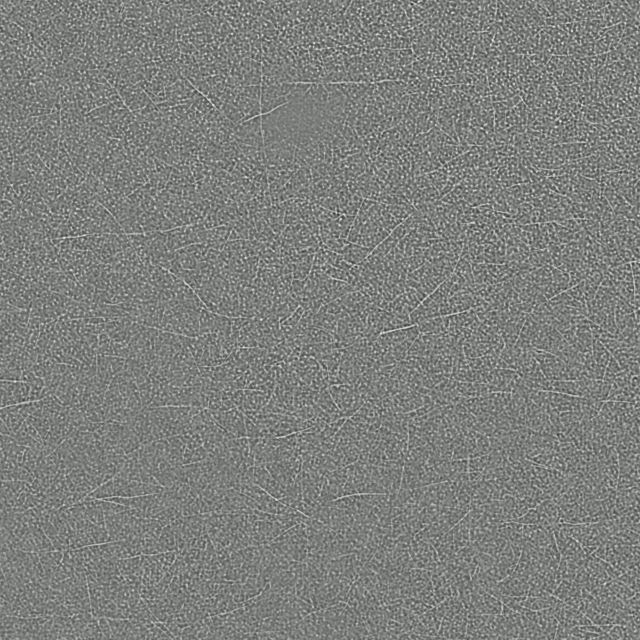
This texture map is drawn by a three.js fragment shader. Its source:

```glsl
varying vec2 vUv;

float hash(vec2 p) {
  return fract(sin(dot(p, vec2(127.1, 311.7))) * 43758.5453);
}

float noise(vec2 p) {
  vec2 i = floor(p), f = fract(p);
  f = f * f * (3.0 - 2.0 * f);
  return mix(mix(hash(i), hash(i + vec2(1.0, 0.0)), f.x),
             mix(hash(i + vec2(0.0, 1.0)), hash(i + 1.0), f.x), f.y);
}

mat2 turn(float a) {
  return mat2(cos(a), sin(a), -sin(a), cos(a));
}

// Short fibres across one direction, with the local average removed
float fibres(vec2 p, float angle) {
  vec2 q = turn(angle) * p * vec2(440.0, 240.0) + angle * 50.0;
  vec2 side = vec2(1.6, 0.0);
  return noise(q) - 0.5 * (noise(q + side) + noise(q - side));
}

// Bright core with a dark rim that balances it
float ridge(float d, float width) {
  float k = d * d / (width * width);
  return exp(-k) - 0.34 * exp(-k * 0.14);
}

// One tapered, slightly bent scratch per cell
float scratches(vec2 p, float cells, float seed, float spread, float bend) {
  vec2 q = p * cells;
  float sum = 0.0;
  for (int y = -1; y <= 1; y++) {
    for (int x = -1; x <= 1; x++) {
      vec2 c = floor(q) + vec2(float(x), float(y));
      vec2 key = c + seed;
      vec2 d = q - c - vec2(hash(key + 3.1), hash(key + 7.7));
      float angle = hash(key + 1.3) + noise(key * 0.2) - 1.0;
      d = turn(angle * spread) * d;
      float reach = mix(0.25, 1.0, hash(key + 5.9));
      float taper = 1.0 - smoothstep(0.4, 1.0, abs(d.x) / reach);
      float offset = d.y + (hash(key + 9.2) - 0.5) * bend * d.x * d.x;
      float strength = pow(hash(key), 2.2);
      sum += ridge(offset / cells, 0.0015) * taper * strength;
    }
  }
  return sum;
}

void main() {
  vec2 p = vUv;

  // Worn areas: rougher at the top and right, calm at the lower left
  float patches = noise(p * 5.0 + 2.7) * 0.5 + noise(p * 17.0) * 0.5;
  float wear = mix(0.8, 1.1, smoothstep(0.0, 1.1, p.x * 0.6 + p.y * 0.6));
  wear += (patches - 0.5) * 0.45;
  vec2 polish = (p - vec2(0.46, 0.82)) / vec2(0.085, 0.055);
  float calm = 1.0 - 0.7 * exp(-dot(polish, polish));

  // Fine grain, crossing in three directions, over faint mottling
  float grain = fibres(p, 0.7) + fibres(p, 1.9) + fibres(p, 2.8);
  float value = 0.481 + grain * (1.0 + 0.2 * grain) * 0.152 * calm * wear;
  value += (noise(turn(0.5) * p * 110.0) - 0.5) * 0.05 * calm;

  // Pale dust on the highest grains, denser towards the upper left
  float dusty = mix(0.3, 1.0, smoothstep(0.2, 0.8, p.y - p.x * 0.25 + 0.15));
  value += smoothstep(0.5, 1.2, grain) * dusty * 0.13 * calm * wear;

  // Hairlines and short nicks
  vec2 bent = p + 0.012 * (vec2(noise(p * 13.0), noise(p * 13.0 + 40.0)) - 0.5);
  bent += 0.004 * (vec2(noise(p * 50.0), noise(p * 50.0 + 70.0)) - 0.5);
  float hair = scratches(bent, 56.0, 11.0, 3.14, 0.4);
  hair += scratches(bent, 34.0, 23.0, 3.14, 0.4);
  hair += scratches(bent, 22.0, 29.0, 2.4, 0.4);
  hair += scratches(bent, 14.0, 37.0, 1.6, 0.4);
  value += hair * 0.27 * wear * calm;

  // Long scratches, broken along their run
  float broken = smoothstep(0.3, 0.6, noise(p * 38.0 + 9.0));
  float marks = scratches(bent, 2.6, 51.0, 0.35, 0.12);
  marks += scratches(bent, 6.0, 63.0, 0.8, 0.5);
  marks += scratches(bent, 10.0, 79.0, 2.4, 0.5);
  marks += 0.6 * scratches(bent.yx, 5.0, 95.0, 0.4, 0.2);
  value += marks * 0.48 * mix(0.3, 1.0, broken);

  // Soft limit on the brightest peaks
  value -= 0.45 * max(value - 0.68, 0.0);
  value = clamp(value, 0.24, 0.88);
  gl_FragColor = vec4(value * vec3(1.0, 1.02, 1.0), 1.0);
}
```
